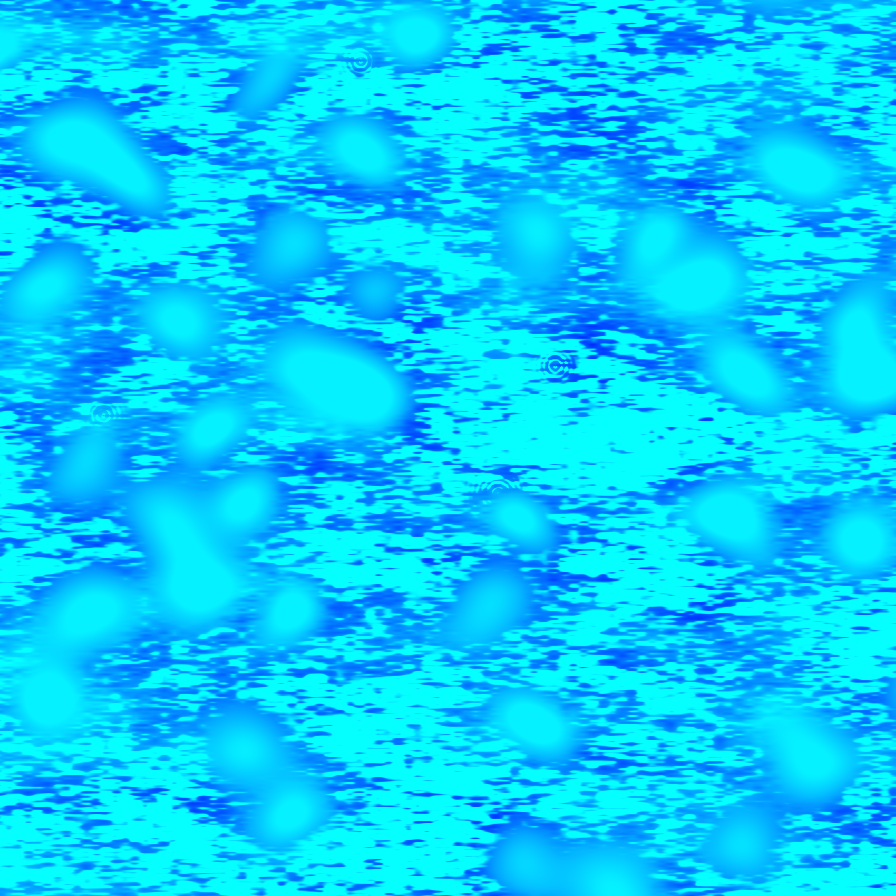
Reproduce this texture procedurally as a Shadertoy shader.

```glsl
const vec3 DEEP_BLUE = vec3(0.0, 0.08, 1.0);
const vec3 CYAN = vec3(0.02, 1.0, 1.0);

const float POOL_CELLS = 8.0;     // pool grid cells per canvas
const float POOL_CHANCE = 0.5;
const float POOL_RADIUS = 0.37;   // in cells
const float POOL_DEPTH = 1.0;
const float RING_CELLS = 6.0;
const float RING_CHANCE = 0.2;
const float RING_RADIUS = 0.1;    // in cells
const float RING_PERIOD = 0.034;  // in cells
const vec2 PATCH_SCALE = vec2(9.0, 13.0);
const vec2 BAND_SCALE = vec2(3.0, 21.0);
const vec2 TONE_SCALE = vec2(9.0, 19.0);
const vec2 GRAIN_SCALE = vec2(23.0, 88.0);
const float PATCH_GAIN = 0.65;
const float BAND_GAIN = 0.5;
const float GRAIN_GAIN = 2.5;
const float COVER_BIAS = 0.2;     // raises the share of cyan
const float GAP_TONE = 0.55;      // brightness between the streaks
const float TONE_GAIN = 0.5;
const vec2 STREAK_EDGE = vec2(-0.12, 0.3);

float hash(vec2 p) {
    vec3 q = fract(vec3(p.xyx) * 0.1031);
    q += dot(q, q.yzx + 33.33);
    return fract((q.x + q.y) * q.z);
}

float valueNoise(vec2 p) {
    vec2 cell = floor(p);
    vec2 f = fract(p);
    f = f * f * (3.0 - 2.0 * f);
    float low = mix(hash(cell), hash(cell + vec2(1, 0)), f.x);
    float high = mix(hash(cell + vec2(0, 1)), hash(cell + 1.0), f.x);
    return mix(low, high, f.y);
}

// Scattered cell points: x = summed soft glow, y = distance to the nearest
vec2 scatter(vec2 p, float chance, float radius, float seed) {
    vec2 base = floor(p);
    float glow = 0.0;
    float nearest = 4.0;
    for (int j = -1; j <= 1; j++) {
        for (int i = -1; i <= 1; i++) {
            vec2 cell = base + vec2(i, j);
            vec2 id = cell + seed;
            if (hash(id + 71.0) > chance) continue;
            vec2 point = cell + 0.15 + 0.7 * vec2(hash(id), hash(id + 37.0));
            float d = length(p - point);
            float r = radius * mix(0.75, 1.25, hash(id + 113.0));
            glow += exp(-d * d / (r * r));
            nearest = min(nearest, d);
        }
    }
    return vec2(glow, nearest);
}

// Horizontal streaks in three octaves, the fine ones strongest
float streakGrain(vec2 uv) {
    vec2 p = uv * GRAIN_SCALE;
    float grain = 0.0;
    float weight = 0.28;
    for (int i = 0; i < 3; i++) {
        grain += weight * (valueNoise(p) - 0.5);
        p = p * vec2(2.0, 2.1) + 19.7;
        weight *= 1.16;
    }
    return grain;
}

void mainImage(out vec4 fragColor, in vec2 fragCoord) {
    vec2 uv = fragCoord / iResolution.xy;

    // Smooth pools, gently bent out of round
    vec2 bend = 0.012 * sin(uv.yx * vec2(31.0, 27.0) + vec2(0.4, 2.1));
    float pool = scatter((uv + bend) * POOL_CELLS, POOL_CHANCE, POOL_RADIUS, 29.0).x;
    pool = min(pool, 1.1);

    // Broad cover: positive where streaks close up, negative inside pools
    float cover = COVER_BIAS - POOL_DEPTH * pool;
    cover += PATCH_GAIN * (valueNoise(uv * PATCH_SCALE + 5.3) - 0.5);
    cover += BAND_GAIN * (valueNoise(uv * BAND_SCALE + 41.0) - 0.5);

    // Fine streaks, calmed inside pools, and a few small rippled rings
    float calm = smoothstep(0.15, 0.7, pool);
    float grain = streakGrain(uv) * (1.0 - 0.7 * calm);
    vec2 ring = scatter(uv * RING_CELLS, RING_CHANCE, RING_RADIUS, 53.0);
    float ripple = ring.x * (0.45 * sin(6.2832 * ring.y / RING_PERIOD) - 0.3);
    float field = cover + GRAIN_GAIN * grain + ripple;
    float streak = smoothstep(STREAK_EDGE.x, STREAK_EDGE.y, field);

    // Tone under the streaks: dark at the shore, bright at the pool heart
    float tone = GAP_TONE + 0.5 * max(-cover, 0.0);
    tone += TONE_GAIN * (valueNoise(uv * TONE_SCALE + 83.0) - 0.5) * (1.0 - 0.6 * calm);
    tone += 0.7 * grain * (1.0 - calm);
    tone = clamp(tone, 0.1, 0.94);

    fragColor = vec4(mix(DEEP_BLUE, CYAN, mix(tone, 1.0, streak)), 1.0);
}
```
